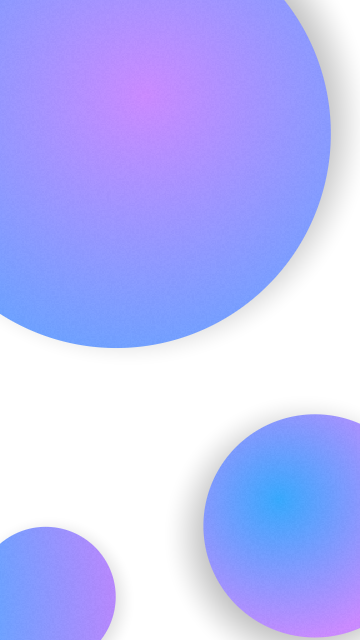
A WebGL 2 fragment shader for this background:

```glsl
#version 300 es
precision highp float;
// Three gradient discs with soft offset shadows on a white ground.
// Each disc is a circle distance function filled with a radial ramp and fine
// cell grain; lengths are in canvas widths, with the origin at lower left.

uniform vec2 u_resolution;
out vec4 fragColor;

struct Disc {
    vec2 center;
    float radius;
    vec2 glowCenter;    // origin of the colour ramp
    vec2 glowRange;     // distances where the ramp starts and ends
    vec3 inner;
    vec3 outer;
    vec2 shadowOffset;
    float shadowBlur;
    float shadowAlpha;
};

const vec3 WHITE  = vec3(1.0);
const vec3 ORCHID = vec3(0.79, 0.54, 1.0);
const vec3 BLUE   = vec3(0.43, 0.63, 1.0);
const vec3 AZURE  = vec3(0.22, 0.66, 0.99);
const vec3 VIOLET = vec3(0.72, 0.53, 0.99);

const float GRAIN_CELLS = 288.0;
const float GRAIN_AMOUNT = 0.02;

const Disc LARGE = Disc(vec2(0.323, 1.407), 0.596,
    vec2(0.405, 1.512), vec2(0.0, 0.73), ORCHID, BLUE,
    vec2(0.032, 0.032), 0.088, 0.25);
const Disc MEDIUM = Disc(vec2(0.875, 0.317), 0.310,
    vec2(0.775, 0.389), vec2(0.0, 0.40), AZURE, ORCHID,
    vec2(-0.028, -0.028), 0.088, 0.27);
const Disc SMALL = Disc(vec2(0.127, 0.120), 0.1944,
    vec2(-1.0, 0.06), vec2(1.0, 1.325), BLUE, VIOLET,
    vec2(0.012, -0.012), 0.045, 0.14);

float circleDistance(vec2 p, vec2 center, float radius) {
    return length(p - center) - radius;
}

float hash(vec2 cell) {
    vec3 q = fract(cell.xyx * 0.1031);
    q += dot(q, q.yzx + 33.33);
    return fract((q.x + q.y) * q.z);
}

vec3 paintDisc(vec3 under, vec2 p, Disc disc, float pixel) {
    // Soft shadow
    float shadowDist = circleDistance(p, disc.center + disc.shadowOffset, disc.radius);
    float shadow = 1.0 - smoothstep(-disc.shadowBlur, disc.shadowBlur, shadowDist);
    vec3 color = under * (1.0 - disc.shadowAlpha * shadow);

    // Radial ramp with grain
    float span = disc.glowRange.y - disc.glowRange.x;
    float ramp = (length(p - disc.glowCenter) - disc.glowRange.x) / span;
    vec3 fill = mix(disc.inner, disc.outer, clamp(ramp, 0.0, 1.0));
    fill += (hash(floor(p * GRAIN_CELLS)) - 0.5) * GRAIN_AMOUNT;

    // Smooth edge
    float edge = circleDistance(p, disc.center, disc.radius);
    float coverage = clamp(0.5 - edge / pixel, 0.0, 1.0);
    return mix(color, fill, coverage);
}

void main() {
    float pixel = 1.0 / u_resolution.x;
    vec2 p = gl_FragCoord.xy * pixel;

    Disc discs[3] = Disc[3](LARGE, MEDIUM, SMALL);
    vec3 color = WHITE;
    for (int i = 0; i < 3; i++) {
        color = paintDisc(color, p, discs[i], pixel);
    }
    fragColor = vec4(clamp(color, 0.0, 1.0), 1.0);
}
```
